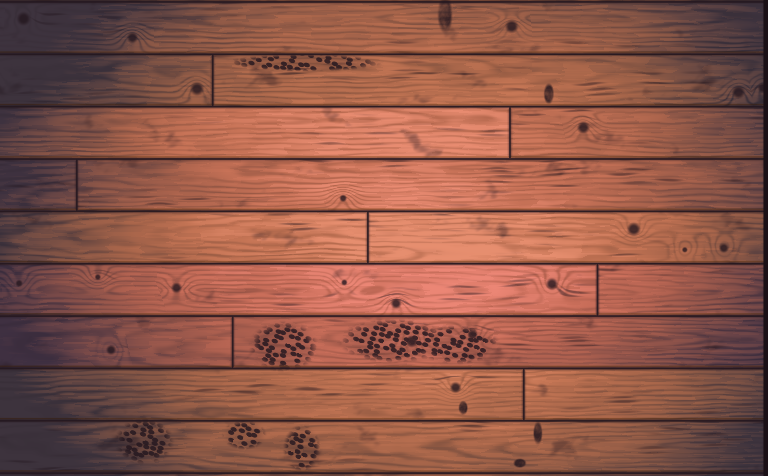
Reproduce this texture procedurally as a Shadertoy shader.

```glsl
// Worn wooden floor: nine rows of stained planks with knots, boot marks and dark corners.

const float TOP_SEAM = 0.996;    // height of the first seam
const float ROW_HEIGHT = 0.110;
const float SEAM_HALF = 0.0018;
const vec3 INK = vec3(0.14, 0.09, 0.12);
const vec3 OCHRE = vec3(0.66, 0.37, 0.17);
const vec3 ROSE = vec3(1.03, 0.92, 1.08);

// Wood colours from shade to light
const vec3 TONES[6] = vec3[6](
    vec3(0.24, 0.20, 0.24), vec3(0.38, 0.27, 0.26), vec3(0.53, 0.34, 0.27),
    vec3(0.66, 0.40, 0.29), vec3(0.77, 0.46, 0.33), vec3(0.90, 0.56, 0.43));

// Per row: joint position, left tone, right tone, rose tint
const vec4 ROWS[9] = vec4[9](
    vec4(2.0, 0.02, 0.0, 0.1), vec4(0.277, -0.08, -0.02, 0.0),
    vec4(0.664, 0.12, 0.0, 0.3), vec4(0.10, -0.04, -0.02, 0.4),
    vec4(0.479, 0.05, 0.06, 0.1), vec4(0.778, 0.05, 0.02, 0.8),
    vec4(0.303, -0.06, -0.10, 0.8), vec4(0.682, 0.0, 0.07, 0.0),
    vec4(2.0, 0.04, 0.0, 0.0));

// Marks: centre, radii
const vec4 TREADS[7] = vec4[7](
    vec4(0.596, 0.272, 0.070, 0.052), vec4(0.826, 0.284, 0.110, 0.045),
    vec4(0.962, 0.276, 0.085, 0.040), vec4(0.303, 0.073, 0.060, 0.048),
    vec4(0.513, 0.086, 0.045, 0.030), vec4(0.634, 0.058, 0.038, 0.048),
    vec4(0.640, 0.868, 0.160, 0.018));
const vec4 SMUDGES[5] = vec4[5](
    vec4(0.935, 0.970, 0.016, 0.040), vec4(1.130, 0.090, 0.010, 0.025),
    vec4(1.153, 0.803, 0.011, 0.022), vec4(0.973, 0.143, 0.010, 0.015),
    vec4(1.092, 0.027, 0.014, 0.010));

vec2 hash2(vec2 p) {
    return fract(sin(vec2(dot(p, vec2(127.1, 311.7)), dot(p, vec2(269.5, 183.3)))) * 43758.5);
}

// Cellular noise: distance to the nearest point, random value of its cell
vec2 cellular(vec2 p) {
    vec2 cell = floor(p), best = vec2(9.0, 0.0);
    for (int j = -1; j <= 1; j++)
    for (int i = -1; i <= 1; i++) {
        vec2 id = cell + vec2(i, j);
        vec2 h = hash2(id);
        float d = length(id + 0.22 + 0.56 * h - p);
        if (d < best.x) best = vec2(d, hash2(id + 41.3).x);
    }
    return best;
}

// Layered sines, about -1 to 1
float waves(vec2 p) {
    float sum = 0.0, amp = 0.5;
    for (int i = 0; i < 5; i++) {
        sum += amp * sin(p.x + 1.7 * sin(p.y)) * cos(p.y + 0.8 * sin(p.x));
        p = mat2(1.5, 1.1, -1.1, 1.5) * p + 2.3;
        amp *= 0.6;
    }
    return sum;
}

vec3 woodRamp(float tone) {
    float t = clamp(tone, 0.0, 1.0) * 5.0;
    int i = min(int(t), 4);
    return mix(TONES[i], TONES[i + 1], t - float(i));
}

float line(float dist, float halfWidth, float px) {
    return 1.0 - smoothstep(halfWidth - px, halfWidth + px, dist);
}

float ellipseMask(vec2 p, vec4 e) {
    return 1.0 - smoothstep(0.65, 1.1, length((p - e.xy) / e.zw));
}

// x: growth rings, y: knot darkness, z: dark dashes, w: fine fibre
vec4 woodGrain(vec2 q, float seed) {
    vec2 s = q + vec2(seed * 3.7, seed * 7.0);
    vec2 knot = cellular(s * vec2(9.0, 1.0));
    float hasKnot = step(0.80, knot.y);
    float bend = hasKnot * exp(-18.0 * knot.x * knot.x);
    float size = mix(0.04, 0.11, fract(knot.y * 37.0));
    vec2 heart = hash2(vec2(seed, 5.0)) * vec2(1.6, 0.7) + vec2(0.0, 0.15);
    float warp = waves(s * vec2(4.0, 1.6));
    float rings = length((q - heart) * vec2(0.4, 1.0)) + 0.10 * warp + 0.28 * bend;
    float lines = pow(0.5 + 0.5 * sin(rings * 68.0), 2.5);
    lines *= 0.55 + 0.45 * waves(s * vec2(6.0, 2.0) + 9.0);
    vec2 dash = cellular(vec2(s.x * 8.0, s.y * 10.0 + warp + 2.0 * bend));
    float worn = smoothstep(-0.1, 0.5, waves(s * vec2(3.0, 2.5) + 4.0));
    float dashes = step(0.5, dash.y) * (1.0 - smoothstep(0.08, 0.36, dash.x)) * worn;
    float fibre = cellular(vec2(s.x * 16.0, s.y * 20.0 + 2.0 * warp)).y - 0.5;
    return vec4(lines, hasKnot * (1.0 - smoothstep(size * 0.5, size * 1.4, knot.x)), dashes, fibre);
}

// Boot treads and smudges
float dirt(vec2 p) {
    float tread = 0.0, smudge = 0.0;
    for (int i = 0; i < 7; i++) tread = max(tread, ellipseMask(p, TREADS[i]));
    for (int i = 0; i < 5; i++) smudge = max(smudge, ellipseMask(p, SMUDGES[i]));
    vec2 lug = cellular(mat2(0.94, 0.34, -0.34, 0.94) * p * vec2(62.0, 90.0));
    float lugs = (1.0 - smoothstep(0.30, 0.52, lug.x)) * step(0.22, lug.y);
    float rough = 0.7 + 0.5 * waves(p * 45.0);
    return clamp(max(tread * (0.15 + 0.75 * lugs), smudge * rough), 0.0, 0.85);
}

void mainImage(out vec4 fragColor, in vec2 fragCoord) {
    float px = 0.7 / iResolution.y;
    vec2 uv = fragCoord / iResolution.xy;
    vec2 p = fragCoord / iResolution.y;

    // Plank layout
    float down = (TOP_SEAM - p.y) / ROW_HEIGHT;
    float row = floor(down), local = fract(down);
    vec4 plank = ROWS[int(clamp(row, 0.0, 8.0))];
    float side = step(plank.x, uv.x);
    vec4 grain = woodGrain(vec2(p.x, local), row * 2.0 + side + 3.0);

    // Light falls off from the centre
    vec2 off = (uv - vec2(0.54, 0.50)) * vec2(1.0, 0.75);
    float tone = 0.96 - 3.1 * dot(off, off) + mix(plank.y, plank.z, side);
    tone += 0.09 * waves(p * vec2(7.0, 16.0) + row * 3.0) + 0.13 * grain.w - 0.20 * grain.x;
    vec3 color = woodRamp(tone) * mix(vec3(1.0), ROSE, plank.w);
    color *= 1.0 - 0.10 * grain.x;

    // Wear
    float stain = smoothstep(0.42, 0.85, waves(p * vec2(13.0, 21.0) + row * 5.0));
    color = mix(color, INK, clamp(0.45 * grain.z + 0.35 * stain, 0.0, 0.7));
    color = mix(color, INK, max(0.8 * grain.y, dirt(p)));

    // Seams, joints and the right border
    float seam = min(local, 1.0 - local) * ROW_HEIGHT;
    float joint = abs(uv.x - plank.x) * iResolution.x / iResolution.y;
    float bevel = line(abs((1.0 - local) * ROW_HEIGHT - 0.0045), 0.0015, px);
    color = mix(color, OCHRE * (0.35 + 0.65 * clamp(tone, 0.0, 1.0)), 0.6 * bevel);
    color = mix(color, INK, 0.35 * line(min(seam, joint), 0.004, 0.003));
    color = mix(color, INK, 0.9 * line(min(seam, joint), SEAM_HALF, px));
    color = mix(color, INK * 0.75, smoothstep(0.994 - px, 0.994 + px, uv.x));
    fragColor = vec4(color, 1.0);
}
```
